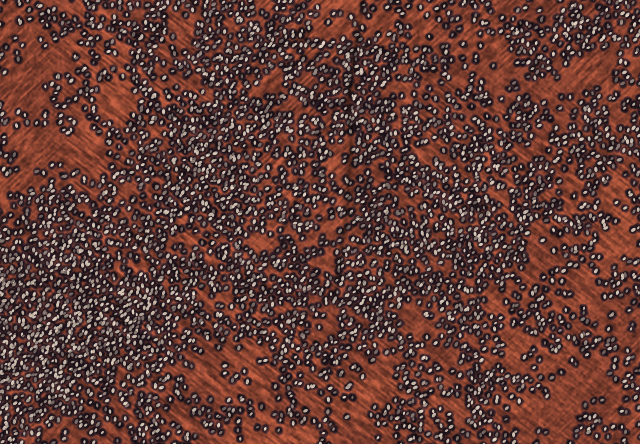
A Shadertoy shader for this texture:

```glsl
const vec3 NIGHT = vec3(0.115, 0.075, 0.105);
const vec3 MAROON = vec3(0.27, 0.155, 0.16);
const vec3 RUST_DARK = vec3(0.40, 0.195, 0.155);
const vec3 RUST_LIGHT = vec3(0.60, 0.295, 0.205);
const vec3 FLECK_GREY = vec3(0.46, 0.40, 0.38);
const vec3 FLECK_CREAM = vec3(0.80, 0.74, 0.68);

const float CELL = 0.0145;          // fleck spacing, in canvas heights
const float FLECK_MIN = 0.0026;     // half width of the smallest fleck
const float FLECK_MAX = 0.0043;
const float HALO_INNER = 0.0078;    // dark ring around each fleck
const float HALO_OUTER = 0.0122;
const float HALO_WOBBLE = 0.004;
const float BASE_DENSITY = 0.52;
const float CLUSTER_SCALE = 15.0;
const float CLUSTER_GAIN = 1.1;
const vec2 FIBRE_SCALE = vec2(42.0, 210.0);
const float FIBRE_CONTRAST = 0.75;
const float FALL_ANGLE = -0.65;
const float RISE_ANGLE = 0.75;

// Integer hash giving two values in 0..1
vec2 hash2(vec2 cell, uint seed) {
    uvec2 v = uvec2(ivec2(cell)) * 1664525u + 1013904223u + seed * 747796405u;
    v.x += v.y * 1664525u;
    v.y += v.x * 1664525u;
    v ^= v >> 16u;
    v.x += v.y * 1664525u;
    v.y += v.x * 1664525u;
    v ^= v >> 16u;
    return vec2(v & 65535u) / 65535.0;
}

float noise(vec2 p) {
    vec2 i = floor(p), f = fract(p);
    f = f * f * (3.0 - 2.0 * f);
    float low = mix(hash2(i, 7u).x, hash2(i + vec2(1, 0), 7u).x, f.x);
    float high = mix(hash2(i + vec2(0, 1), 7u).x, hash2(i + vec2(1, 1), 7u).x, f.x);
    return mix(low, high, f.y);
}

vec2 rotate(vec2 p, float angle) {
    float c = cos(angle), s = sin(angle);
    return vec2(c * p.x + s * p.y, c * p.y - s * p.x);
}

float blob(vec2 p, vec2 centre, float radius) {
    vec2 d = (p - centre) / radius;
    return exp(-dot(d, d));
}

// Chance of a fleck: broad regions plus small clusters
float fleckDensity(vec2 p) {
    float d = BASE_DENSITY;
    d += 1.25 * blob(p, vec2(0.07, 0.27), 0.22);
    d += 0.25 * blob(p, vec2(0.40, 0.48), 0.22);
    d += 0.30 * blob(p, vec2(0.65, 0.72), 0.27);
    d += 0.28 * blob(p, vec2(1.00, 0.42), 0.24);
    d += 0.20 * blob(p, vec2(1.40, 0.75), 0.20);
    d -= 0.42 * blob(p, vec2(0.10, 0.82), 0.28);
    d -= 0.28 * blob(p, vec2(0.62, 0.05), 0.26);
    d -= 0.20 * blob(p, vec2(1.32, 0.12), 0.28);
    d += CLUSTER_GAIN * (noise(p * CLUSTER_SCALE) - 0.5);
    return d + 0.5 * (noise(p * CLUSTER_SCALE * 2.3 + 31.0) - 0.5);
}

// Fine diagonal hairs whose lean changes across the hide
float fibres(vec2 p) {
    float fall = noise(rotate(p, FALL_ANGLE) * FIBRE_SCALE);
    float rise = noise(rotate(p, RISE_ANGLE) * FIBRE_SCALE + 57.0);
    float lean = smoothstep(0.3, 0.7, noise(p * 3.0) + 0.35 * (p.x - 0.72));
    return mix(fall, rise, lean) * 0.7 + noise(p * 190.0) * 0.3;
}

void mainImage(out vec4 fragColor, in vec2 fragCoord) {
    vec2 p = fragCoord / iResolution.y;
    float soft = max(0.0011, 0.6 / iResolution.y);
    vec2 home = floor(p / CELL);
    float nearest = CELL, fleck = 0.0, shade = 0.0;

    // Scattered flecks; crowded regions get a second one per cell
    for (int k = 0; k < 2; k++)
    for (int y = -1; y <= 1; y++)
    for (int x = -1; x <= 1; x++) {
        vec2 cell = home + vec2(x, y);
        uint seed = uint(k) * 3u + 11u;
        vec2 pick = hash2(cell, seed);
        vec2 centre = (cell + hash2(cell, seed + 1u)) * CELL;
        if (pick.x > fleckDensity(centre) - float(k)) continue;
        vec2 form = hash2(cell, seed + 2u);
        vec2 d = p - centre;
        nearest = min(nearest, length(d));
        d = rotate(d, 0.3 + 1.5 * form.x);
        float size = mix(FLECK_MIN, FLECK_MAX, form.y);
        float edge = length(d * vec2(0.72, 1.15)) - size;
        float cover = 1.0 - smoothstep(-soft, soft, edge);
        if (cover > fleck) {
            fleck = cover;
            shade = pick.y;
        }
    }

    // Rust ground with dark halos
    float hair = fibres(p);
    float ring = nearest + HALO_WOBBLE * (noise(p * 95.0) - 0.5);
    float dark = 1.0 - smoothstep(HALO_INNER, HALO_OUTER, ring);
    vec3 rust = mix(RUST_DARK, RUST_LIGHT, clamp(noise(p * 9.0) * 0.5 + hair * 0.8, 0.0, 1.0));
    vec3 halo = mix(NIGHT, MAROON, smoothstep(0.004, 0.0105, ring + 0.005 * (hair - 0.5)));
    vec3 color = mix(rust, halo, dark);
    color *= 1.0 + FIBRE_CONTRAST * (hair - 0.5);

    // Pale flecks
    vec3 pale = mix(FLECK_GREY, FLECK_CREAM, smoothstep(0.05, 0.7, shade));
    color = mix(color, pale * (0.82 + 0.36 * hair), fleck);

    // Faint upright crease
    float crease = p.x - 0.72 - 0.10 * p.y - 0.03 * (noise(vec2(p.y * 9.0, 3.0)) - 0.5);
    color *= 1.0 - 0.35 * exp(-pow(crease / 0.006, 2.0)) * smoothstep(0.1, 0.6, p.y);

    fragColor = vec4(color, 1.0);
}
```
